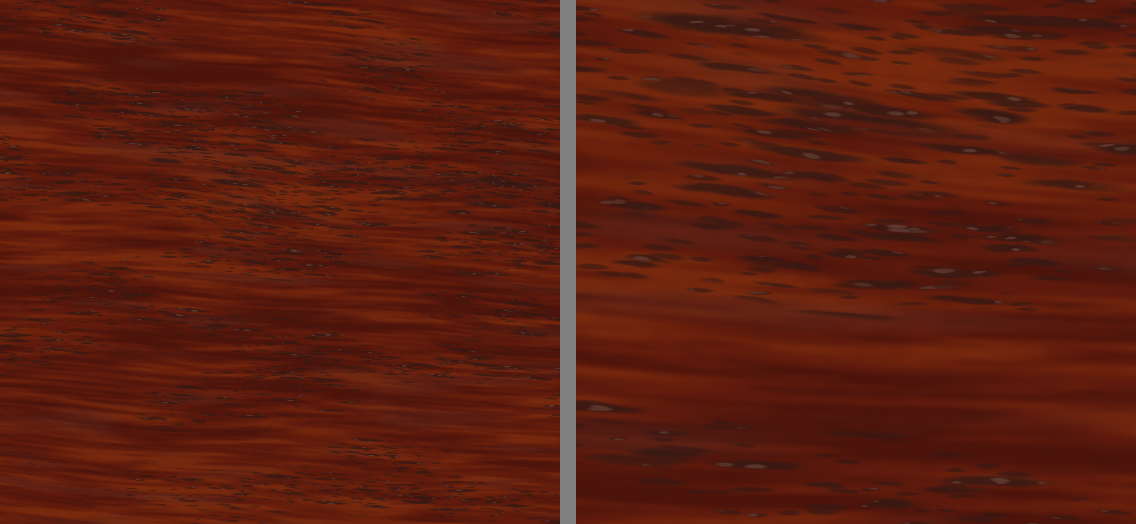
Left: the whole. Right: its middle third, enlarged.
This texture is drawn by a Shadertoy shader. Its source:

```glsl
#define GRAIN_SLOPE 0.072
#define DARK_RED vec3(0.300, 0.078, 0.042)
#define MID_RED vec3(0.370, 0.102, 0.046)
#define AMBER vec3(0.465, 0.158, 0.050)
#define PORE_BROWN vec3(0.200, 0.095, 0.076)
#define HAZE vec3(0.365, 0.180, 0.145)
#define FLECK_GREY vec3(0.440, 0.300, 0.260)
#define BELT_HEIGHT 0.63
#define BELT_WIDTH 0.13

float hash(vec2 p) {
    vec3 h = fract(p.xyx * 0.1031);
    h += dot(h, h.yzx + 33.33);
    return fract((h.x + h.y) * h.z);
}

// One fibre: smooth noise along x, shifted at random per row
float fibre(float x, float row) {
    x += 17.0 * hash(vec2(row, 5.0));
    float i = floor(x);
    float f = smoothstep(0.0, 1.0, x - i);
    return mix(hash(vec2(i, row)), hash(vec2(i + 1.0, row)), f);
}

float streaks(vec2 p) {
    float row = floor(p.y);
    float f = smoothstep(0.0, 1.0, p.y - row);
    return mix(fibre(p.x, row), fibre(p.x, row + 1.0), f);
}

// Cellular dashes: one tapered ellipse per cell, kept where density allows
float dashes(vec2 p, float density, float seed) {
    vec2 cell = floor(p);
    float ink = 0.0;
    for (int y = -1; y <= 1; y++) {
        for (int x = -1; x <= 1; x++) {
            vec2 id = cell + vec2(x, y);
            vec2 key = id + seed;
            vec2 centre = id + vec2(hash(key + 3.1), hash(key + 8.7));
            float size = hash(key + 14.3);
            vec2 radius = vec2(mix(0.28, 0.75, size * size), mix(0.28, 0.52, size));
            float shape = 1.0 - smoothstep(0.45, 1.0, length((p - centre) / radius));
            float keep = smoothstep(0.0, 0.12, density - hash(key + 21.9));
            ink = max(ink, shape * keep);
        }
    }
    return ink;
}

void mainImage(out vec4 fragColor, in vec2 fragCoord) {
    vec2 p = fragCoord / iResolution.y;
    float belt = exp(-pow((p.y - BELT_HEIGHT - 0.03 * sin(5.0 * p.x)) / BELT_WIDTH, 2.0));

    // Grain coordinates, tilted and gently waved
    vec2 g = p;
    g.y += GRAIN_SLOPE * p.x;
    g.y += 0.008 * sin(3.1 * p.x + 5.0 * p.y) + 0.003 * sin(11.0 * p.x - 9.0 * p.y);
    g.y += belt * 0.006 * sin(8.0 * p.x + 13.0 * p.y + 1.0);

    // Layered fibres from broad to fine
    float broad = streaks(g * vec2(1.7, 7.0) + 40.0);
    float coarse = streaks(g * vec2(5.0, 62.0));
    float medium = streaks(g * vec2(8.0, 125.0) + 70.0);
    float fine = streaks(g * vec2(17.0, 230.0) + 130.0);
    float tone = 0.20 * broad + 0.27 * coarse + 0.33 * medium + 0.20 * fine;
    tone += 0.05 * (0.5 - p.y) - 0.03 * belt;
    vec3 color = mix(DARK_RED, MID_RED, smoothstep(0.27, 0.49, tone));
    color = mix(color, AMBER, smoothstep(0.44, 0.72, tone));

    // Dull haze along some fibres
    float haze = streaks(g * vec2(6.0, 48.0) + 210.0);
    color = mix(color, HAZE, 0.28 * smoothstep(0.62, 0.95, haze + 0.08 * belt));

    // Open pores, clustered and thickest in the belt
    vec2 ragged = g + vec2(0.012, 0.0022) * (vec2(fine, streaks(g * vec2(55.0, 160.0))) - 0.5);
    float cluster = streaks(g * vec2(4.0, 17.0) + 300.0);
    float density = 0.04 + 0.60 * smoothstep(0.42, 1.0, cluster + 0.18 * belt + 0.08 * p.y);
    float longPores = dashes(ragged * vec2(15.0, 125.0), density, 0.0);
    float shortPores = dashes(ragged * vec2(34.0, 205.0), density, 50.0);
    float clumps = dashes(ragged * vec2(9.0, 56.0), 0.34 * belt, 90.0);
    clumps *= smoothstep(0.25, 0.6, 0.5 * medium + 0.5 * fine);
    float pores = max(max(0.78 * longPores, 0.62 * shortPores), 0.88 * clumps);
    color = mix(color, PORE_BROWN, pores);

    // Pale flecks caught inside the pores
    float flecks = dashes(ragged * vec2(75.0, 250.0), 0.26, 140.0);
    color = mix(color, FLECK_GREY, 0.55 * flecks * smoothstep(0.25, 0.75, pores));

    // Faint tooth of the surface
    color *= 0.97 + 0.06 * streaks(g * vec2(90.0, 240.0) + 400.0);
    fragColor = vec4(color, 1.0);
}
```
